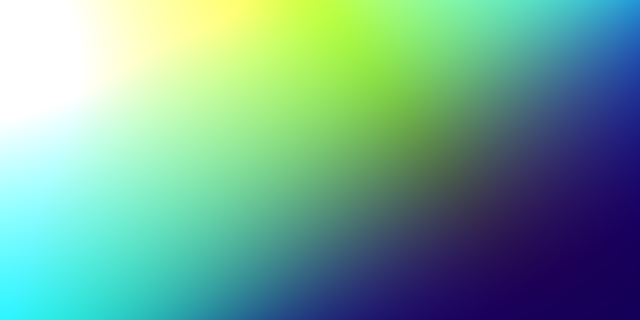
Reproduce this background procedurally as a Shadertoy shader.

```glsl
// A soft wash of colour: white and cyan at the left, lime along a slanted
// valley, teal and deep indigo at the right. Each channel is a smooth field:
// red a product of two ramps, green a diagonal fade, blue a slanted valley.

#define ASPECT 2.0          // field width in units of its height
#define FADE_SLANT 1.4      // slope of the green fade
#define FADE_CENTRE 2.05    // where green is half gone
#define FADE_RATE 3.6       // steepness of the green fade
#define VALLEY_X 1.016      // blue valley position on the top edge
#define VALLEY_SLANT 0.69   // how far the valley drifts right going down
#define VALLEY_SOFT 0.07    // rounding of the valley floor
#define RISE_WIDTH 0.365    // width of the blue rise right of the valley

// Rounded version of max(x, 0).
float softRamp(float x) {
    return 0.5 * (x + sqrt(x * x + VALLEY_SOFT * VALLEY_SOFT));
}

float glow(vec2 p, vec2 centre, float radius) {
    vec2 d = (p - centre) / radius;
    return exp(-dot(d, d));
}

// Red falls to the right and towards the bottom.
float redField(vec2 p) {
    float height = mix(p.y, smoothstep(0.0, 1.0, p.y), 0.3);
    float across = max(1.45 - 0.69 * p.x, 0.0);
    return 0.07 + 0.93 * across * mix(0.08, 1.0, height);
}

// Green fades along the diagonal, more sharply near the top and bottom.
float greenField(vec2 p) {
    float along = p.x + FADE_SLANT * (1.0 - p.y);
    float fade = 1.0 / (1.0 + exp(FADE_RATE * (along - FADE_CENTRE)));
    float edge = (2.0 * p.y - 1.0) * (2.0 * p.y - 1.0);
    float contrast = 1.2 * (edge - 0.35) * fade * (1.0 - fade) * (fade - 0.3);
    return 1.06 * fade - 0.04 + contrast;
}

// Blue rises on both sides of the slanted valley.
float blueField(vec2 p) {
    float depth = 1.0 - p.y;
    float side = p.x - VALLEY_X - VALLEY_SLANT * depth;
    float left = softRamp(-side);
    float right = softRamp(side);
    float valleyFloor = 0.17 + 0.18 * depth;
    float leftRise = mix(0.04, 0.92, p.y) * left + 0.206 * depth * left * left;
    float rightRise = 0.72 * pow(p.y, 1.6) * (1.0 - exp(-right / RISE_WIDTH));
    return valleyFloor + leftRise + rightRise;
}

void mainImage(out vec4 fragColor, in vec2 fragCoord) {
    vec2 p = fragCoord / iResolution.xy * vec2(ASPECT, 1.0);
    vec3 colour = vec3(redField(p), greenField(p), blueField(p));

    // White bloom at the upper left, warm bloom on the top edge.
    colour += vec3(0.06, 0.04, 0.12) * glow(p, vec2(0.1, 0.84), 0.27);
    colour += vec3(0.08, 0.03, 0.0) * glow(p, vec2(0.7, 1.0), 0.17);

    fragColor = vec4(clamp(colour, 0.0, 1.0), 1.0);
}
```
